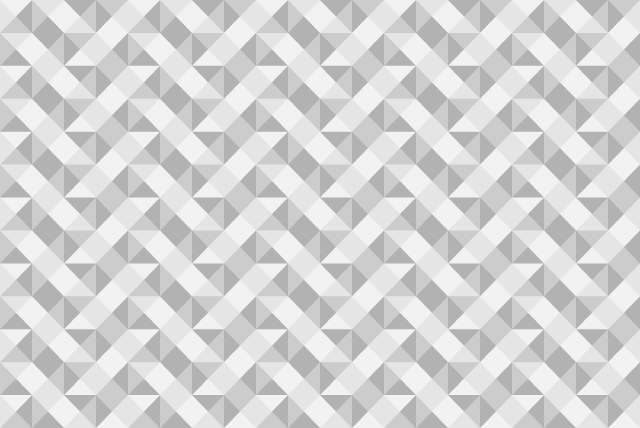
Give the GLSL for this pattern, as a Shadertoy shader.

```glsl
// Woven grey ribbons made of square cells, each cut by its diagonals into four faces.

const vec2  CELLS = vec2(20.0, 13.0);   // cells across and down the canvas
const float WHITE = 0.95;
const float LIGHT = 0.90;
const float MID   = 0.80;
const float DARK  = 0.70;
const vec4  FACE_TONES = vec4(WHITE, DARK, MID, LIGHT); // top, right, bottom, left
const int   SAMPLES = 4;                // antialiasing samples per axis

// Face under a point of the centred cell, clockwise from the top (y runs down).
int faceIndex(vec2 q) {
    if (abs(q.x) > abs(q.y)) return q.x > 0.0 ? 1 : 3;
    return q.y > 0.0 ? 2 : 0;
}

// Quarter turns of a cell: a Gray code sequence, shifted one cell per row.
int quarterTurns(ivec2 cell) {
    int i = (cell.x + cell.y) & 3;
    return i ^ (i >> 1);
}

float weaveTone(vec2 p) {
    ivec2 cell = ivec2(floor(p));
    // Rows repeat in pairs
    cell.y &= 1;
    int face = faceIndex(fract(p) - 0.5);
    return FACE_TONES[(face - quarterTurns(cell) + 4) & 3];
}

void mainImage(out vec4 fragColor, in vec2 fragCoord) {
    float tone = 0.0;
    for (int j = 0; j < SAMPLES; j++) {
        for (int i = 0; i < SAMPLES; i++) {
            vec2 offset = (vec2(i, j) + 0.5) / float(SAMPLES) - 0.5;
            vec2 uv = (fragCoord + offset) / iResolution.xy;
            tone += weaveTone(vec2(uv.x, 1.0 - uv.y) * CELLS);
        }
    }
    fragColor = vec4(vec3(tone / float(SAMPLES * SAMPLES)), 1.0);
}
```
